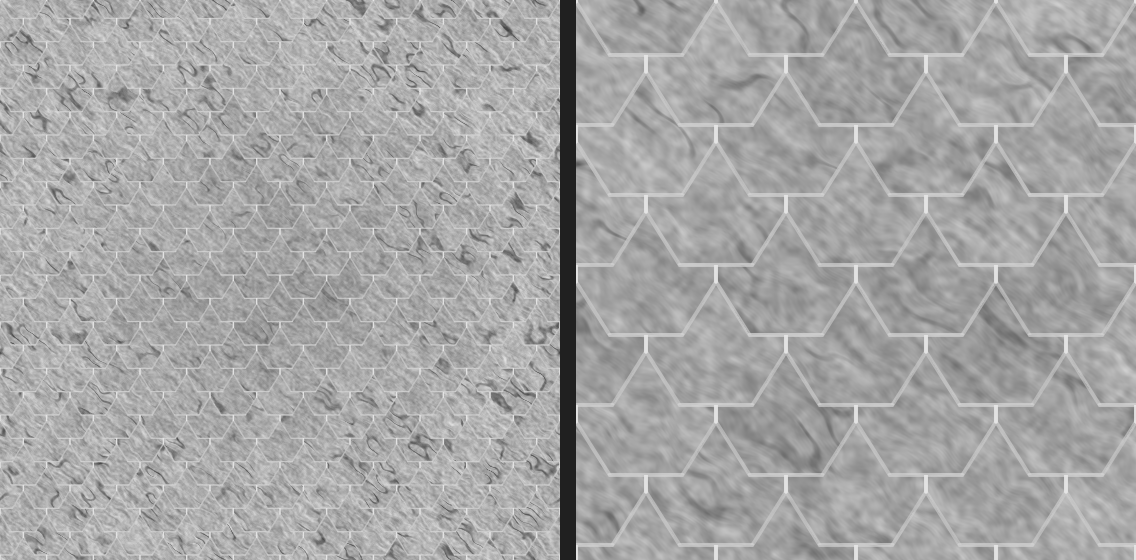
Left: the whole. Right: its middle third, enlarged.
Write a Shadertoy shader that draws this texture.

```glsl
// Grey slate roof of clipped-corner shingles in staggered rows with pale joints.

const float COLUMNS = 12.0;      // shingles across
const float ROWS = 24.0;         // courses up
const float ROW_SHIFT = 0.215;   // height of the lowest course line, in courses
const float ROW_HEIGHT = 0.5;    // course height, in shingle widths
const float FLAT_HALF = 0.26;    // half length of the flat lower edge
const float SLOPE_TOP = 0.38;    // height where the clipped corner ends
const float JOINT_HALF = 0.013;  // half width of a joint

float hash(vec2 p) {
    return fract(sin(dot(p, vec2(127.1, 311.7))) * 43758.5453);
}

float noise(vec2 p) {
    vec2 i = floor(p), f = fract(p);
    f = f * f * (3.0 - 2.0 * f);
    return mix(mix(hash(i), hash(i + vec2(1, 0)), f.x),
               mix(hash(i + vec2(0, 1)), hash(i + vec2(1, 1)), f.x), f.y);
}

float fbm(vec2 p) {
    float sum = 0.0, amp = 0.5;
    for (int i = 0; i < 4; i++) {
        sum += amp * noise(p);
        p = p * 2.03 + 17.3;
        amp *= 0.55;
    }
    return sum;
}

float segment(vec2 p, vec2 a, vec2 b) {
    vec2 pa = p - a, ba = b - a;
    return length(pa - ba * clamp(dot(pa, ba) / dot(ba, ba), 0.0, 1.0));
}

float joint(float dist, float pixel) {
    return 1.0 - smoothstep(JOINT_HALF - 0.5 * pixel, JOINT_HALF + 0.7 * pixel, dist);
}

// Horizontal stagger of a course
float stagger(float row) {
    return 0.5 * mod(row, 2.0);
}

// Cleft stone: soft mottling, embossed diagonal grain and dark splits
float slate(vec2 p, float roughness) {
    vec2 along = normalize(vec2(0.77, -0.64));
    vec2 q = vec2(dot(p, along), dot(p, vec2(-along.y, along.x)));
    q.y += 0.10 * (noise(p * 5.0) - 0.5);
    vec2 grain = q * vec2(3.5, 9.0);
    float height = fbm(grain);
    float relief = height - fbm(grain + vec2(0.12, 0.35));
    float speckle = noise(p * 19.0 + 5.0) - 0.5;
    float ridge = abs(noise(q * vec2(2.6, 7.5) + 31.0) - 0.5);
    float patches = smoothstep(0.48, 0.78, noise(q * vec2(2.2, 3.2) + 73.0));
    float split = (1.0 - smoothstep(0.02, 0.13, ridge)) * patches;
    return 0.16 * (height - 0.46) + 0.11 * speckle
         + roughness * (0.25 * relief - 0.24 * split);
}

void mainImage(out vec4 fragColor, in vec2 fragCoord) {
    vec2 uv = fragCoord / iResolution.xy;
    float pixel = COLUMNS / iResolution.y;

    // Position inside a course, with x centred on a shingle
    float level = uv.y * ROWS - ROW_SHIFT;
    float row = floor(level);
    float x = uv.x * COLUMNS - stagger(row);
    float column = floor(x + 0.5);
    vec2 local = vec2(x - column, fract(level) * ROW_HEIGHT);
    vec2 side = vec2(abs(local.x), local.y);

    // Beyond the clipped corner lies the peak of the course below
    float center = column + stagger(row);
    float corner = FLAT_HALF + (0.5 - FLAT_HALF) * side.y / SLOPE_TOP;
    if (side.y < SLOPE_TOP && side.x > corner) {
        center += local.x < 0.0 ? -0.5 : 0.5;
        row -= 1.0;
    }
    vec2 id = vec2(mod(center, COLUMNS), mod(row, ROWS));

    // Stone, calmer and darker towards the middle of the roof
    float outward = smoothstep(0.02, 0.48, length(uv - 0.5));
    float tone = mix(0.625, 0.685, outward) + 0.05 * (hash(id + 3.7) - 0.5);
    vec2 stone = vec2(uv.x * COLUMNS - center, level * ROW_HEIGHT - row * ROW_HEIGHT);
    stone += 40.0 * vec2(hash(id), hash(id + 9.1));
    float shade = tone + slate(stone, mix(0.45, 1.0, outward));

    // Joints: flat edges, clipped corners and short uprights
    vec2 kink = vec2(0.5, SLOPE_TOP);
    float flats = min(segment(side, vec2(0), vec2(FLAT_HALF, 0)),
                      segment(side, vec2(0.5 - FLAT_HALF, ROW_HEIGHT), vec2(0.5, ROW_HEIGHT)));
    float slope = segment(side, vec2(FLAT_HALF, 0), kink);
    float upright = segment(side, kink, vec2(0.5, ROW_HEIGHT));
    float wear = 0.75 + 0.25 * noise(uv * COLUMNS * 6.0);
    shade = mix(shade, 0.80, 0.75 * wear * joint(slope, pixel));
    shade = mix(shade, 0.83, 0.85 * wear * joint(flats, pixel));
    shade = mix(shade, 0.90, 0.95 * joint(upright, pixel));

    fragColor = vec4(vec3(clamp(shade, 0.0, 1.0)), 1.0);
}
```
